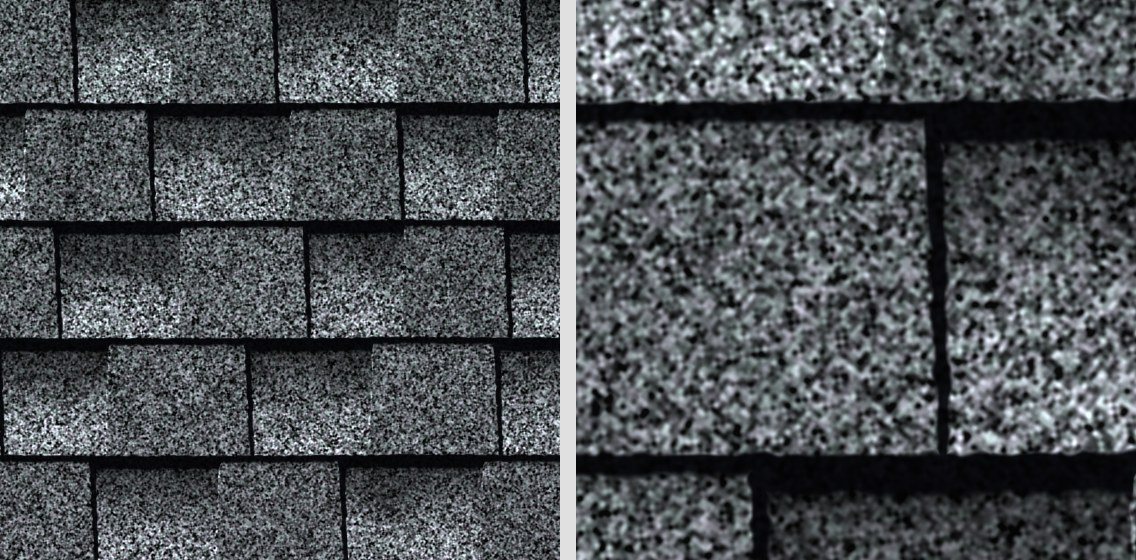
Left, the full canvas; right, a detail of the centre.
Give the GLSL for this texture, as a Shadertoy shader.

```glsl
// Laminated asphalt roof shingles: staggered raised tabs, shaded recesses and mineral granules.

float hash(vec2 p) {
    vec3 q = fract(vec3(p.xyx) * 0.1031);
    q += dot(q, q.yzx + 33.33);
    return fract((q.x + q.y) * q.z);
}

float noise(vec2 p) {
    vec2 i = floor(p), f = fract(p);
    f = f * f * (3.0 - 2.0 * f);
    return mix(mix(hash(i), hash(i + vec2(1, 0)), f.x),
               mix(hash(i + vec2(0, 1)), hash(i + vec2(1, 1)), f.x), f.y);
}

// Granule brightness, centred on zero
float granules(vec2 p) {
    vec2 turned = mat2(0.8, 0.6, -0.6, 0.8) * p;
    return noise(p * 235.0 + 20.0) + noise(turned * 320.0 + 400.0) - 1.0;
}

void mainImage(out vec4 fragColor, in vec2 fragCoord) {
    vec2 uv = fragCoord / iResolution.y;
    float soft = max(1.0 / iResolution.y, 0.0018);

    // Ragged cut edges
    vec2 p = vec2(uv.x, 1.0 - uv.y);
    p += 0.0035 * (vec2(noise(uv * 110.0), noise(uv * 110.0 + 70.0)) - 0.5);
    p.y += 0.004 * (noise(vec2(uv.x * 4.0, 9.0)) - 0.5);

    // Courses, counted from the top; t runs down each one
    float courseHeight = 0.2096;
    float v = (p.y + 0.0234) / courseHeight;
    float course = floor(v), t = v - course;
    float drop = t * courseHeight;

    // Each strip repeats two wide modules and a narrow one, shifted per course
    float shifts[5] = float[5](0.492, -0.174, -0.341, 0.001, 0.169);
    float x = p.x - shifts[int(clamp(course, 0.0, 4.0))] - 0.008 * (t - 0.5);
    float strip = floor(x / 1.249);
    float s = x - strip * 1.249;
    float module = min(floor(s / 0.445), 2.0);
    float u = s - module * 0.445;
    float moduleWidth = module < 2.0 ? 0.445 : 0.359;
    float recessWidth = module < 2.0 ? 0.219 + 0.027 * module : 0.171;
    if (module < 2.0 && (course == 2.0 || course == 3.0)) recessWidth -= 0.029;

    // Recess on the left of a module, raised tab on the right
    vec2 id = vec2(module + 3.0 * strip + 20.0, course + 5.0);
    float slant = 0.008 + 0.011 * hash(id + 3.0);
    float fromTab = u - recessWidth + slant * (t - 0.5);
    float raised = smoothstep(-soft, soft, fromTab);

    // Base tone: tabs are even, recesses fade from shade to light
    float wave = 0.22 * (noise(uv * vec2(13.0, 9.0)) - 0.5);
    float recessTone = mix(0.19, 0.47, smoothstep(0.12, 0.85, t + wave));
    float tabTone = 0.335 + 0.05 * (hash(id) - 0.5) + 0.02 * (t - 0.5);
    float tone = mix(recessTone, tabTone, raised);
    tone *= 0.92 + 0.16 * noise(uv * 35.0);

    // Thin worn highlight along the tab's left edge
    float glint = 1.0 - smoothstep(0.0006, 0.0006 + soft, abs(fromTab));
    tone += 0.16 * glint * smoothstep(0.15, 0.7, noise(uv * 60.0 + 11.0));

    // Granules with slight teal and violet variation
    float grain = granules(uv);
    tone *= max(0.08, 1.0 + 1.45 * grain);
    float hue = noise(uv * 150.0 + 31.0) - 0.5 - 0.25 * (0.5 - uv.y);
    vec3 color = tone * vec3(0.96 - 0.07 * hue, 1.015 + 0.05 * hue, 1.05 - 0.04 * hue);

    // Shadow under the course above, deeper over the recesses
    float depth = mix(0.0215, 0.0095, raised);
    float shadow = 1.0 - smoothstep(depth - soft, depth + 2.0 * soft, drop);
    shadow = max(shadow, smoothstep(courseHeight - 2.0 * soft, courseHeight, drop));
    color *= 1.0 - 0.3 * (1.0 - smoothstep(depth, depth + 0.014, drop));

    // Shadow line beside each tab's right edge, narrowing downward
    float seam = min(u, moduleWidth - u);
    float halfWidth = mix(0.0058, 0.0036, t);
    shadow = max(shadow, 1.0 - smoothstep(halfWidth - soft, halfWidth + soft, seam));

    vec3 shadowColor = vec3(0.022, 0.024, 0.036) * (1.0 + 0.8 * grain);
    fragColor = vec4(clamp(mix(color, shadowColor, 0.97 * shadow), 0.0, 1.0), 1.0);
}
```
